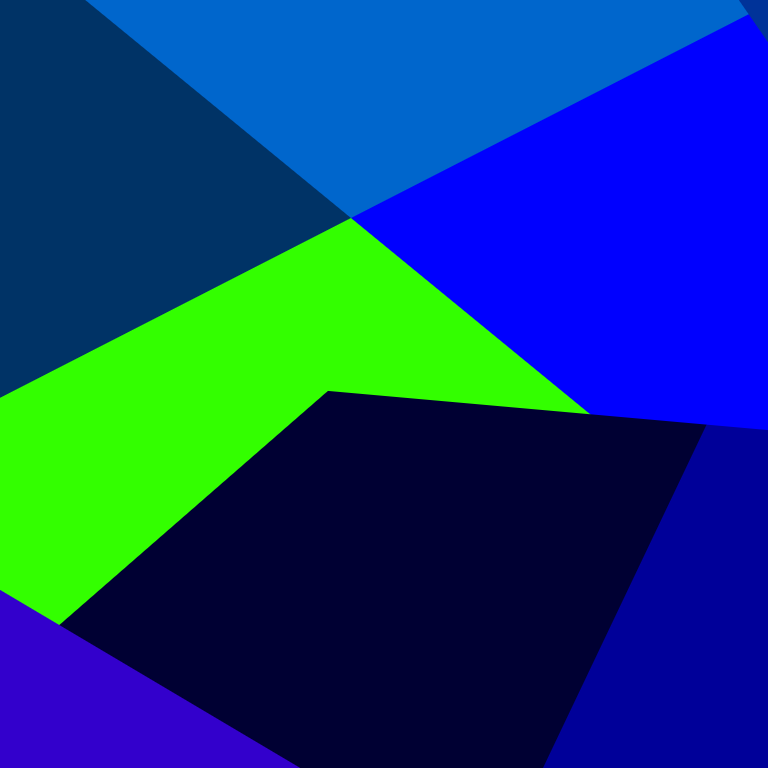
Reproduce this background procedurally as a Shadertoy shader.

```glsl
// Flat, angular colour facets divided by straight lines.
// Two crossing lines make four upper facets; a dark wedge, a side facet
// and two corners are layered over them with antialiased half-planes.

// Coverage of the half-plane to the left of the line from a to b.
float leftOf(vec2 p, vec2 a, vec2 b) {
    vec2 normal = normalize(vec2(a.y - b.y, b.x - a.x));
    float pixel = 1.0 / min(iResolution.x, iResolution.y);
    return clamp(dot(p - a, normal) / pixel + 0.5, 0.0, 1.0);
}

void mainImage(out vec4 fragColor, in vec2 fragCoord) {
    vec2 p = fragCoord / iResolution.xy;

    vec3 azure  = vec3(0.0, 0.4, 0.8);
    vec3 teal   = vec3(0.0, 0.2, 0.4);
    vec3 blue   = vec3(0.0, 0.0, 1.0);
    vec3 green  = vec3(0.2, 1.0, 0.0);
    vec3 night  = vec3(0.0, 0.0, 0.2);
    vec3 navy   = vec3(0.0, 0.0, 0.6);
    vec3 violet = vec3(0.2, 0.0, 0.8);
    vec3 steel  = vec3(0.0, 0.2, 0.6);

    // Four facets around the crossing of a falling and a rising line
    float aboveFalling = leftOf(p, vec2(0.111, 1.0), vec2(0.768, 0.461));
    float aboveRising = leftOf(p, vec2(0.0, 0.482), vec2(0.974, 0.981));
    vec3 color = mix(mix(green, blue, aboveFalling),
                     mix(teal, azure, aboveFalling), aboveRising);

    // Upper right corner
    color = mix(color, steel, leftOf(p, vec2(1.0, 0.945), vec2(0.962, 1.0)) > 0.0
        ? 1.0 - leftOf(p, vec2(1.0, 0.945), vec2(0.962, 1.0)) : 1.0);

    // Dark wedge below a peak, with a lighter facet on its right
    vec2 peak = vec2(0.427, 0.491);
    float wedge = min(leftOf(p, vec2(1.0, 0.440), peak),
                      leftOf(p, peak, vec2(0.077, 0.186)));
    float rightSide = leftOf(p, vec2(0.707, 0.0), vec2(0.919, 0.445));
    color = mix(color, mix(navy, night, rightSide), wedge);

    // Lower left corner
    color = mix(color, violet, leftOf(p, vec2(0.391, 0.0), vec2(0.0, 0.232)));

    fragColor = vec4(color, 1.0);
}
```
